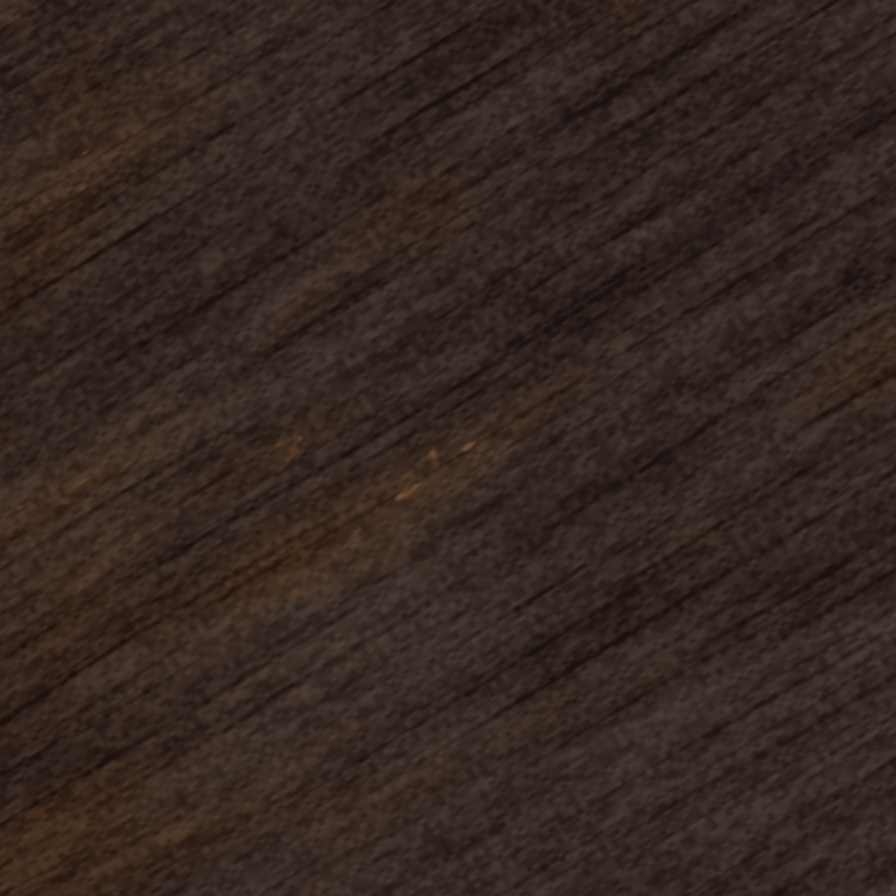
Reproduce this texture procedurally as a three.js fragment shader.

```glsl
// Dark weathered wood with diagonal grain, thin creases and worn orange flecks.
varying vec2 vUv;

const float GRAIN_ANGLE = 0.555;
const vec3 DEEP_BROWN = vec3(0.105, 0.066, 0.058);
const vec3 ASH_BROWN = vec3(0.272, 0.222, 0.195);
const vec3 WARM_TINT = vec3(1.16, 0.98, 0.76);
const vec3 FLECK_COLOR = vec3(0.56, 0.37, 0.23);

float hash(vec2 p) {
  vec3 h = fract(vec3(p.xyx) * 0.1031);
  h += dot(h, h.yzx + 33.33);
  return fract((h.x + h.y) * h.z);
}

float noise(vec2 p) {
  vec2 cell = floor(p);
  vec2 f = fract(p);
  f = f * f * (3.0 - 2.0 * f);
  float low = mix(hash(cell), hash(cell + vec2(1.0, 0.0)), f.x);
  float high = mix(hash(cell + vec2(0.0, 1.0)), hash(cell + vec2(1.0, 1.0)), f.x);
  return mix(low, high, f.y);
}

float fbm(vec2 p) {
  float sum = 0.0;
  float weight = 0.5;
  for (int i = 0; i < 4; i++) {
    sum += weight * noise(p);
    p = p * 2.03 + 17.7;
    weight *= 0.5;
  }
  return sum / 0.9375;
}

// x runs along the grain, y across it
vec2 toGrain(vec2 p) {
  float c = cos(GRAIN_ANGLE);
  float s = sin(GRAIN_ANGLE);
  return vec2(c * p.x + s * p.y, c * p.y - s * p.x);
}

// One broken dark line per row, jittered across the row
float creases(vec2 g, float rows, float width, float seed) {
  float y = g.y * rows;
  float row = floor(y);
  float center = mix(0.28, 0.72, hash(vec2(row, seed)));
  float dist = abs(fract(y) - center) / rows;
  float presence = smoothstep(0.38, 0.85, noise(vec2(g.x * 4.5 + seed, row * 3.0 + seed)));
  float rough = mix(0.6, 1.0, noise(g * vec2(45.0, 140.0) + seed));
  return presence * rough * (1.0 - smoothstep(0.0, width, dist));
}

// Soft patch stretched along the grain
float wornPatch(vec2 g, vec2 center, vec2 size) {
  vec2 d = (g - toGrain(center)) / size;
  return exp(-dot(d, d));
}

void main() {
  vec2 g = toGrain(vUv);
  g.y += 0.010 * (noise(g * vec2(3.0, 5.0)) - 0.5);
  g.y += 0.003 * (noise(g * vec2(14.0, 30.0)) - 0.5);

  // Worn zones, mostly on the left
  float worn = wornPatch(g, vec2(0.43, 0.44), vec2(0.17, 0.042));
  worn += 0.75 * wornPatch(g, vec2(0.31, 0.50), vec2(0.11, 0.028));
  worn += 0.65 * wornPatch(g, vec2(0.12, 0.83), vec2(0.13, 0.045));
  worn += 0.70 * wornPatch(g, vec2(0.04, 0.43), vec2(0.18, 0.030));
  worn += 0.65 * wornPatch(g, vec2(0.10, 0.35), vec2(0.10, 0.050));
  worn += 0.50 * wornPatch(g, vec2(0.78, 0.39), vec2(0.10, 0.025));
  worn += 0.60 * wornPatch(g, vec2(0.03, 0.06), vec2(0.08, 0.040));
  worn = min(worn, 1.0);

  // Layered tone: broad bands, long streaks, short fibres, fine grain
  float bands = fbm(g * vec2(2.2, 9.0) + 4.0);
  float streaks = fbm(g * vec2(4.0, 48.0) + 31.0);
  float fibres = noise(g * vec2(35.0, 120.0) + 8.0);
  float grain = noise(g * vec2(135.0, 215.0));
  float tone = 0.57 + 0.50 * (bands - 0.5) + 0.65 * (streaks - 0.5);
  tone += 0.28 * (fibres - 0.5) + 0.52 * (grain - 0.5) + 0.10 * worn;

  float lines = 0.46 * creases(g, 21.0, 0.0055, 3.0);
  lines += 0.30 * creases(g, 43.0, 0.0042, 57.0);
  tone -= lines;
  vec3 color = mix(DEEP_BROWN, ASH_BROWN, clamp(tone, 0.0, 1.25));

  // Warm stain
  float stain = smoothstep(0.46, 0.72, fbm(g * vec2(2.6, 7.0) + 71.0));
  float leftSide = 1.0 - smoothstep(0.0, 0.45, vUv.x);
  float warmth = clamp(0.60 * stain + 0.75 * worn + 0.25 * leftSide, 0.0, 1.0);
  color *= mix(vec3(1.0), WARM_TINT, warmth);

  // Bright chipped strokes inside the worn zones
  float strokes = 0.65 * noise(g * vec2(24.0, 95.0) + 13.0);
  strokes += 0.35 * noise(g * vec2(85.0, 150.0) + 29.0);
  float threshold = mix(0.92, 0.55, worn);
  float fleck = smoothstep(threshold, threshold + 0.24, strokes);
  fleck *= smoothstep(0.12, 0.6, worn) * mix(0.5, 1.0, grain);
  color = mix(color, FLECK_COLOR, 0.8 * fleck);

  gl_FragColor = vec4(color, 1.0);
}
```
